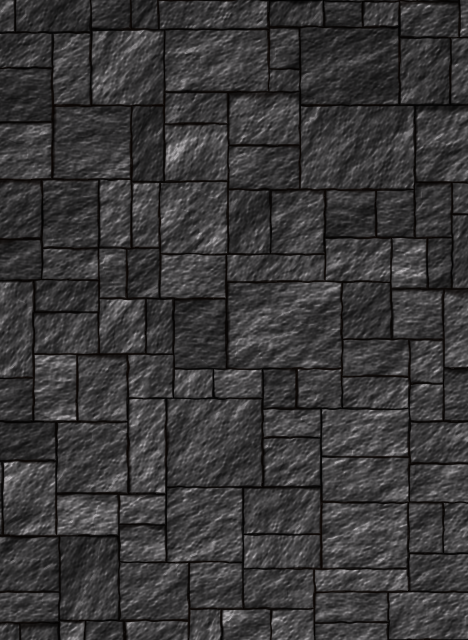
Write a Shadertoy shader that draws this texture.

```glsl
const vec2 CELL = vec2(0.112, 0.098);        // mean stone size, canvas height = 1
const vec2 LIGHT_DIR = vec2(-0.6, 0.8);
const vec3 STONE_TINT = vec3(1.0, 0.982, 0.995);
const vec3 RUST = vec3(0.035, 0.014, 0.004);

float hash(vec2 p) {
    vec3 q = fract(p.xyx * vec3(0.1031, 0.1030, 0.0973));
    q += dot(q, q.yzx + 33.33);
    return fract((q.x + q.y) * q.z);
}

float noise(vec2 p) {
    vec2 i = floor(p), f = p - i;
    f = f * f * (3.0 - 2.0 * f);
    float low = mix(hash(i), hash(i + vec2(1, 0)), f.x);
    float high = mix(hash(i + vec2(0, 1)), hash(i + vec2(1, 1)), f.x);
    return mix(low, high, f.y);
}

mat2 rotation(float angle) {
    float c = cos(angle), s = sin(angle);
    return mat2(c, -s, s, c);
}

float fbm(vec2 p, int octaves) {
    float sum = 0.0, amplitude = 0.5;
    for (int i = 0; i < octaves; i++) {
        sum += amplitude * noise(p);
        p = rotation(0.35) * p * 2.07 + 19.7;
        amplitude *= 0.6;
    }
    return sum;
}

// Split stone: rough grain stretched along its bedding, with broken ledges
float relief(vec2 p, float angle) {
    vec2 q = rotation(angle) * p * vec2(0.75, 1.2);
    float rough = fbm(q * 13.0, 5);
    float level = noise(q * 10.0 + 7.0) + 0.5 * rough;
    float ledges = smoothstep(0.62, 0.65, level) + smoothstep(0.98, 1.01, level);
    return rough + 0.022 * ledges;
}

// Each grid square holds one line, upright or level by parity;
// the lines run until they meet, leaving one stone round each grid corner
float lineOffset(vec2 square) {
    return mix(0.14, 0.86, hash(square + 41.0));
}

bool isEven(vec2 c) {
    return mod(c.x + c.y, 2.0) < 0.5;
}

vec4 stoneBounds(vec2 g, out vec2 id) {
    vec2 square = floor(g), f = g - square;
    vec2 axis = isEven(square) ? vec2(1, 0) : vec2(0, 1);
    float side = step(lineOffset(square), dot(f, axis));
    vec2 neighbour = square + axis * (2.0 * side - 1.0);
    float across = step(lineOffset(neighbour), dot(f, axis.yx));
    id = square + axis * side + axis.yx * across;

    float ne = lineOffset(id), sw = lineOffset(id - 1.0);
    float nw = lineOffset(id - vec2(1, 0)), se = lineOffset(id - vec2(0, 1));
    vec4 edges = isEven(id) ? vec4(sw, se, ne, nw) : vec4(nw, sw, se, ne);
    return vec4(id - 1.0, id) + edges;
}

// Cut some of the long stones in two
vec4 splitStone(vec2 p, vec4 box, inout vec2 id) {
    vec2 size = box.zw - box.xy;
    if (max(size.x, size.y) < 0.09 || hash(id + 5.3) > 0.5) return box;
    vec2 axis = size.x > size.y ? vec2(1, 0) : vec2(0, 1);
    vec2 cut = box.xy + size * mix(0.34, 0.66, hash(id + 9.1));
    bool beyond = dot(p - cut, axis) > 0.0;
    if (beyond) box.xy = mix(box.xy, cut, axis);
    else box.zw = mix(box.zw, cut, axis);
    id += beyond ? 101.0 : 57.0;
    return box;
}

float castShadow(float dist, float depth) {
    return 1.0 - smoothstep(0.35 * depth, depth + 0.002, dist);
}

void mainImage(out vec4 fragColor, in vec2 fragCoord) {
    vec2 p = fragCoord / iResolution.y;
    float pixel = 1.0 / iResolution.y;

    // Stone layout with slightly ragged edges
    vec2 ragged = p + 0.0022 * (vec2(noise(p * 75.0), noise(p * 75.0 + 31.0)) - 0.5);
    vec2 id;
    vec4 box = stoneBounds(ragged / CELL + 20.0, id);
    box = (box - 20.0) * CELL.xyxy;
    box = splitStone(ragged, box, id);
    vec2 fromLow = ragged - box.xy, fromHigh = box.zw - ragged;
    float edge = min(min(fromLow.x, fromLow.y), min(fromHigh.x, fromHigh.y));

    // Lit stone face
    vec2 face = p + 7.0 * vec2(hash(id + 1.7), hash(id + 3.9));
    float angle = mix(0.0, 1.1, hash(id + 6.1));
    float slope = relief(face, angle) - relief(face + 0.0025 * LIGHT_DIR, angle);
    float tone = mix(0.165, 0.295, hash(id + 2.3)) * mix(1.12, 0.92, p.y);
    tone *= 0.8 + 0.42 * fbm(face * 11.0, 3);
    tone *= exp(clamp(11.0 * slope, -1.0, 0.75));
    tone *= 0.87 + 0.26 * noise(face * 310.0);
    tone *= 1.0 + 0.16 * smoothstep(0.007, 0.002, fromHigh.y);

    // Joints and the shadows of proud stones
    float overhang = 0.017 * pow(hash(id + 8.2), 3.0) * noise(vec2(p.x * 32.0, id.y));
    float sideDepth = 0.009 * pow(hash(id + 4.4), 3.0) * noise(vec2(id.x, p.y * 32.0));
    float shadow = max(castShadow(fromHigh.y, overhang), castShadow(fromLow.x, sideDepth));
    float gap = 0.0005 + 0.0014 * noise(p * 45.0 + 3.0);
    float joint = 1.0 - smoothstep(gap - 0.5 * pixel, gap + pixel, edge);
    tone *= mix(0.8, 1.0, smoothstep(0.0, 0.007, edge));
    tone *= (1.0 - 0.68 * shadow) * (1.0 - 0.8 * joint);

    vec3 color = tone * STONE_TINT;
    color += RUST * max(joint, 0.6 * shadow) * noise(p * 24.0);
    fragColor = vec4(color, 1.0);
}
```
